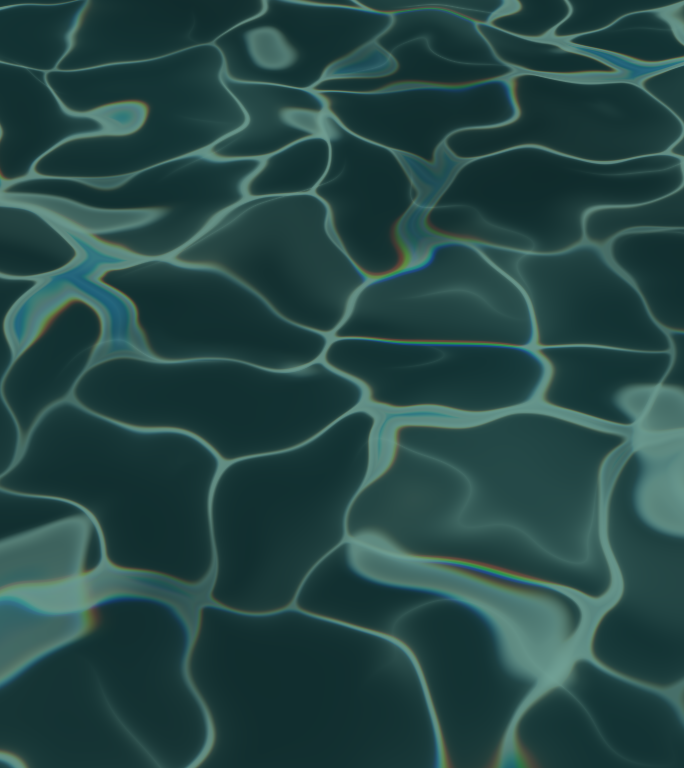
A Shadertoy shader for this texture:

```glsl
// Rippling pool water seen at a slant, with a net of pale caustic light and colour fringes.

const vec3 DEEP_WATER = vec3(0.068, 0.185, 0.188);
const vec3 PALE_LIGHT = vec3(0.36, 0.525, 0.49);

vec2 hash2(vec2 p) {
    vec3 a = fract(p.xyx * vec3(0.1031, 0.1030, 0.0973));
    a += dot(a, a.yzx + 33.33);
    return fract((a.xx + a.yz) * a.zy);
}

float cornerSlope(vec2 cell, vec2 offset) {
    float angle = 6.2832 * hash2(cell + 60.0).x;
    return dot(vec2(cos(angle), sin(angle)), offset);
}

// Gradient noise, roughly -0.6 to 0.6
float gradientNoise(vec2 p) {
    vec2 i = floor(p), f = p - i;
    vec2 u = f * f * f * (f * (f * 6.0 - 15.0) + 10.0);
    vec2 e = vec2(1.0, 0.0);
    float low = mix(cornerSlope(i, f), cornerSlope(i + e, f - e), u.x);
    float high = mix(cornerSlope(i + e.yx, f - e.yx), cornerSlope(i + 1.0, f - 1.0), u.x);
    return mix(low, high, u.y);
}

vec2 noisePair(vec2 p) {
    return vec2(gradientNoise(p), gradientNoise(p + vec2(17.3, 41.7)));
}

float smoothMin(float a, float b, float k) {
    float h = max(k - abs(a - b), 0.0) / k;
    return min(a, b) - 0.25 * h * h * k;
}

vec2 cellSeed(vec2 cell) {
    return 0.08 + 0.84 * hash2(cell + 25.0);
}

// Distance to the nearest cell border, with rounded corners
float borderDistance(vec2 p) {
    vec2 i = floor(p), f = p - i;
    vec2 home = vec2(0.0), nearest = vec2(8.0);
    for (int y = -1; y <= 1; y++)
    for (int x = -1; x <= 1; x++) {
        vec2 cell = vec2(x, y);
        vec2 r = cell + cellSeed(i + cell) - f;
        if (dot(r, r) < dot(nearest, nearest)) { nearest = r; home = cell; }
    }
    float d = 1.0;
    for (int y = -2; y <= 2; y++)
    for (int x = -2; x <= 2; x++) {
        if (x == 0 && y == 0) continue;
        vec2 cell = home + vec2(x, y);
        vec2 r = cell + cellSeed(i + cell) - f;
        d = smoothMin(d, dot(0.5 * (nearest + r), normalize(r - nearest)), 0.07);
    }
    return max(d, 0.0);
}

// Filled ribbon with a bright rim; hue runs from -1 (red) to 1 (blue)
float ribbon(float d, float width, float soft, float hue) {
    float inside = width - d;
    float fill = smoothstep(-soft, soft, inside);
    float body = mix(1.0, 0.74, smoothstep(0.01, 0.06, inside));
    body = mix(body, 0.42 + 0.36 * hue, smoothstep(0.08, 0.13, inside));
    float rim = exp(-pow(inside / (soft + 0.008), 2.0));
    return fill * body + 0.2 * rim;
}

// Slanted view of the water plane, denser towards the far top
vec2 waterPlane(vec2 uv) {
    float depth = 1.0 / (2.1 - uv.y);
    return vec2((uv.x - 0.45) * 7.0 * depth, 16.8 * depth);
}

void mainImage(out vec4 fragColor, in vec2 fragCoord) {
    vec2 uv = fragCoord / iResolution.y;
    vec2 q = waterPlane(uv);
    float pixel = waterPlane(uv + vec2(0.0, 1.0 / iResolution.y)).y - q.y;
    float soft = 0.014 + 0.8 * pixel;

    // Bend the net into sinuous curves
    vec2 bent = q + 0.8 * noisePair(q * 0.7 + 3.0);
    bent += 0.3 * noisePair(q * 1.7 + 9.0);

    // Slow changes of ribbon width, strength and colour spread
    float swell = smoothstep(0.1, 0.55, gradientNoise(q * 0.95 + 31.0));
    float width = 0.015 + 0.17 * swell;
    float strength = mix(0.45, 1.05, smoothstep(-0.3, 0.15, gradientNoise(q * 0.8 + 53.0)));
    float spread = smoothstep(0.05, 0.4, gradientNoise(q * 0.75 + 71.0));
    vec2 fringe = (0.005 + 0.04 * spread) * normalize(vec2(0.6, 1.0) + noisePair(q * 0.5));

    // Faint secondary folds and cloudy light below the surface
    float fold = abs(gradientNoise(bent * 0.85 + 83.0));
    float foldMask = smoothstep(-0.05, 0.3, gradientNoise(q * 0.7 + 97.0));
    float cloud = smoothstep(0.0, 0.5, gradientNoise(bent * vec2(0.6, 0.8) + 11.0));
    float haze = 0.24 * cloud + 0.4 * foldMask * exp(-fold / 0.03);

    vec3 light = vec3(haze);
    for (int c = 0; c < 3; c++) {
        float hue = float(c) - 1.0;
        vec2 p = bent + hue * fringe;
        float d = borderDistance(p);
        float net = ribbon(d, width * (1.0 - 0.08 * hue), soft, hue);
        // Separate oval lenses of light
        float lensDepth = 0.5 * (gradientNoise(p * vec2(0.85, 1.1) + 43.0) - 0.39);
        float lens = ribbon(-lensDepth, 0.0, soft, hue);
        light[c] += strength * net + 0.2 * exp(-d * 11.0) + 0.8 * lens;
    }

    // Gentle roll-off keeps crossings from burning out
    light = mix(light, 1.0 + 0.35 * (1.0 - exp(1.0 - light)), step(1.0, light));
    float shade = 1.0 + 0.2 * gradientNoise(q * 0.45 + 5.0);
    vec3 color = DEEP_WATER * shade + light * (PALE_LIGHT - DEEP_WATER);
    fragColor = vec4(color, 1.0);
}
```
